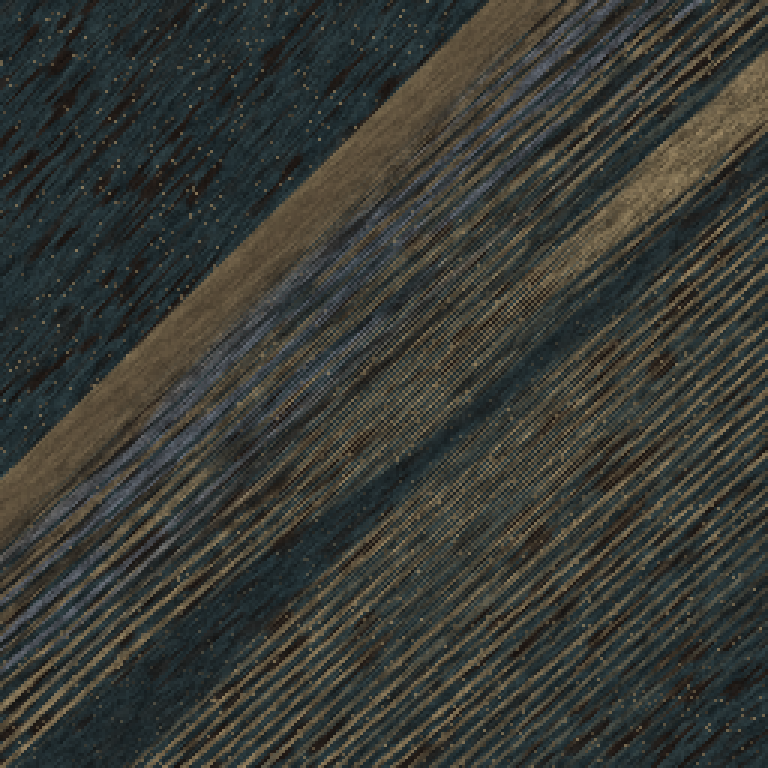
This texture is drawn by a WebGL 1 fragment shader. Its source:

```glsl
precision highp float;
// Woven diagonal grain: a brown ribbon, combed tan threads and a bright sliver
// cross a dark teal ground. Everything is sampled on a square cell grid, and
// the threads dissolve into a checker weave around the middle of the canvas.

uniform vec2 u_resolution;

const float CELLS = 256.0;          // weave cells per side
const float RIBBON_SLOPE = 0.98;
const float RIBBON_START = 0.375;   // height of the ribbon edge at the left
const float RIBBON_WIDTH = 0.09;
const float THREAD_SLOPE = 0.88;
const float UPPER_THREADS = 42.0;   // threads per unit of height
const float LOWER_THREADS = 46.0;
const float WEAVE_SPREAD = 0.36;
const float SPECK_RATE = 0.028;
const float GRAIN_DEPTH = 0.3;
const float FIBRE_DEPTH = 0.5;

const vec3 TEAL = vec3(0.115, 0.165, 0.18);
const vec3 PALE_TEAL = vec3(0.18, 0.23, 0.235);
const vec3 SOOT = vec3(0.12, 0.095, 0.08);
const vec3 BROWN = vec3(0.34, 0.29, 0.22);
const vec3 TAN = vec3(0.48, 0.42, 0.31);
const vec3 SLATE = vec3(0.31, 0.335, 0.38);

float hash(vec2 p) {
  vec3 h = fract(vec3(p.xyx) * 0.1031);
  h += dot(h, h.yzx + 33.33);
  return fract((h.x + h.y) * h.z);
}

float noise(vec2 p) {
  vec2 i = floor(p);
  vec2 f = fract(p);
  f = f * f * (3.0 - 2.0 * f);
  return mix(mix(hash(i), hash(i + vec2(1.0, 0.0)), f.x),
             mix(hash(i + vec2(0.0, 1.0)), hash(i + vec2(1.0)), f.x), f.y);
}

// Soft-edged interval: 1 between lo and hi.
float band(float v, float lo, float hi, float soft) {
  return smoothstep(lo - soft, lo + soft, v) * (1.0 - smoothstep(hi - soft, hi + soft, v));
}

// Soft periodic line whose lit share of each period is duty.
float thread(float phase, float duty) {
  float d = abs(fract(phase) - 0.5) * 2.0;
  return 1.0 - smoothstep(duty - 0.16, duty + 0.16, d);
}

// Noise stretched along the thread direction.
float streak(float across, float along, float density, float reach) {
  return noise(vec2(across * density, along * reach) + 40.0);
}

vec3 ground(float across, float along, vec2 cell, float grain) {
  float soot = smoothstep(0.5, 0.8, streak(across, along, 130.0, 18.0));
  soot *= 0.4 + 0.6 * smoothstep(0.3, 0.6, streak(across + 5.0, along, 25.0, 5.0));
  float pale = streak(across + 3.0, along, 110.0, 13.0);
  vec3 col = mix(TEAL, PALE_TEAL, pale * 0.6);
  col = mix(col, SOOT, soot);
  float cluster = 0.3 + 1.4 * noise(cell * 0.05);
  float speck = step(1.0 - SPECK_RATE * cluster, hash(cell + 71.0));
  return mix(col, mix(BROWN, TAN, grain), speck * 0.8);
}

void main() {
  vec2 uv = gl_FragCoord.xy / u_resolution;
  vec2 cell = floor(uv * CELLS);
  vec2 p = (cell + 0.5) / CELLS;
  float grain = hash(cell + 9.0);

  // Signed heights from the ribbon edge and along the thread family.
  float edge = p.y - RIBBON_START - RIBBON_SLOPE * p.x;
  float q = p.y - THREAD_SLOPE * p.x;
  float along = p.x + p.y;
  float lean = edge > 0.0 ? p.y - 1.1 * p.x : q;
  vec3 col = ground(lean, along, cell, grain);

  // Checker weave replaces the threads near the cross diagonal.
  float checker = mod(cell.x + cell.y, 2.0);
  float away = (along - 1.03) / WEAVE_SPREAD;
  float weave = exp(-away * away);
  float wobble = streak(q, along, 30.0, 3.0);

  // Dark gap limits: wide at the lower left, a thin sliver beyond the middle.
  float gapFloor = mix(-0.145, -0.105, smoothstep(0.15, 0.5, p.x));
  float gapTop = mix(-0.02, -0.068, smoothstep(0.25, 0.6, p.x));

  // Upper threads: dense beside the ribbon, thinner toward the gap.
  float below = 1.0 - smoothstep(-0.07, -0.05, edge);
  float fill = smoothstep(-0.32, -0.09, edge);
  float upper = thread(q * UPPER_THREADS + wobble * 0.6, mix(0.42, 0.8, fill));
  upper = mix(upper, mix(checker, 1.0, fill * 0.4), weave * 0.75);
  float upperZone = below * smoothstep(gapTop - 0.004, gapTop + 0.014, q);
  float slateMix = band(edge, -0.31, -0.1, 0.05)
                 * smoothstep(0.42, 0.58, streak(q + 7.0, along, 75.0, 3.5));
  vec3 upperCol = mix(mix(TAN, BROWN, 0.2 + 0.7 * fill), SLATE, slateMix * 0.9);
  col = mix(col, upperCol, upper * upperZone * 0.92);
  float cut = smoothstep(0.58, 0.8, streak(q + 11.0, along, 110.0, 7.0));
  col = mix(col, mix(TEAL, SOOT, wobble), cut * upperZone * 0.65);

  // Lower threads fade into the ground at the lower right.
  float lower = thread(q * LOWER_THREADS + wobble * 0.5, 0.38);
  lower = mix(lower, checker, weave * 0.7 * smoothstep(-0.5, -0.2, q));
  float lowerZone = (1.0 - smoothstep(gapFloor - 0.01, gapFloor + 0.01, q))
                  * smoothstep(-0.82, -0.35, q);
  float worn = 0.5 + 0.6 * smoothstep(0.2, 0.6, streak(q + 2.0, along, 70.0, 7.0));
  col = mix(col, mix(BROWN, TAN, 0.7), min(lower * lowerZone * worn, 1.0));

  // Dark gap.
  float gap = band(q, gapFloor, gapTop, 0.01);
  col = mix(col, mix(TEAL, SOOT, 0.5 * wobble), gap * 0.5);

  // Bright sliver, solid at the right and woven toward the middle.
  float sliverHalf = 0.012 + 0.034 * smoothstep(0.55, 1.0, p.x);
  float ragged = q + 0.012 * (streak(q, along, 60.0, 9.0) - 0.5);
  float sliver = band(ragged, 0.01 - sliverHalf, 0.01 + sliverHalf, 0.007);
  float solid = smoothstep(0.66, 0.84, p.x);
  float lit = sliver * smoothstep(0.52, 0.68, p.x) * mix(checker, 1.0, solid);
  float shadow = band(q, 0.055, 0.085, 0.01) * smoothstep(0.6, 0.8, p.x);
  col = mix(col, TEAL, shadow * 0.7);
  col = mix(col, mix(BROWN, TAN, 0.3 + 0.7 * wobble), lit * 0.92);

  // Ribbon with a crisp upper rim and fine lengthwise fibres.
  float ribbon = band(edge, -RIBBON_WIDTH, 0.0, 0.003);
  ribbon *= 1.0 - smoothstep(0.05, 0.1, -edge) * 0.6;
  float fibre = streak(edge, along, 110.0, 7.0);
  float rim = smoothstep(-0.03, 0.0, edge);
  col = mix(col, mix(BROWN, TAN, 0.45 * fibre + 0.35 * rim - 0.1), ribbon);

  // Fine lengthwise fibres and cell grain over everything.
  float fine = streak(lean + 17.0, along, 190.0, 34.0) - 0.5;
  float calm = 1.0 - 0.5 * ribbon;
  col *= 1.0 + calm * (FIBRE_DEPTH * fine + GRAIN_DEPTH * (grain - 0.5));
  gl_FragColor = vec4(col, 1.0);
}
```
